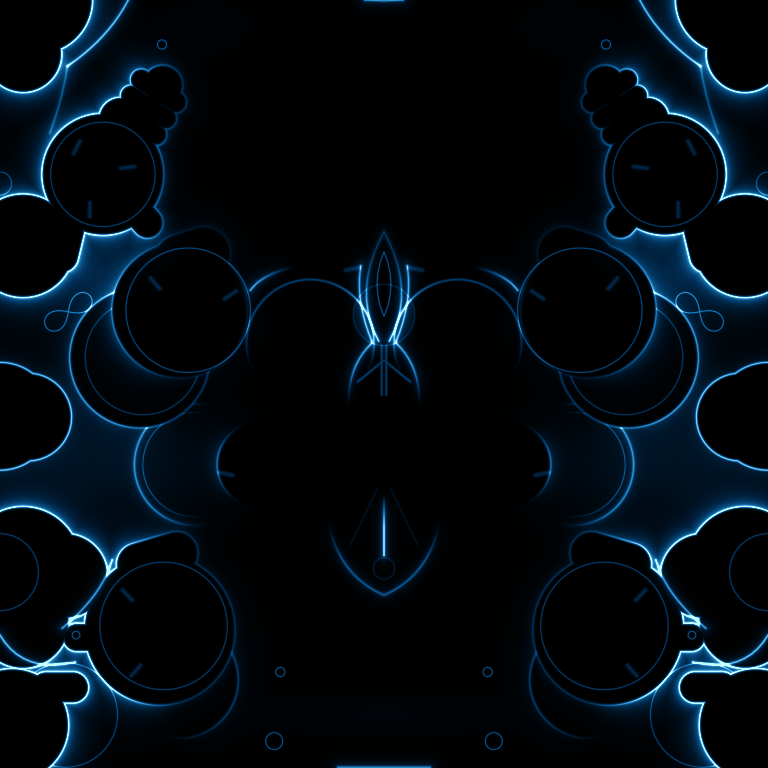
Write a three.js fragment shader that draws this background.

```glsl
// Mirrored dark machinery: black discs and lobes edged with electric blue light.
varying vec2 vUv;

const float LINE = .0017;  // bright core line
const float HAIR = .001;   // fine line
const float BLOOM = .0055; // tight glow beside a line
const float HALO = .019;   // wide glow outside a body
const float EDGE = .0012;  // edge smoothing

vec2 p;      // mirrored canvas position
float light; // gathered energy

float segment(vec2 a, vec2 b) {
  vec2 ab = b - a;
  return length(p - a - ab * clamp(dot(p - a, ab) / dot(ab, ab), 0., 1.));
}
float disc(float x, float y, float r) { return length(p - vec2(x, y)) - r; }
float rod(float ax, float ay, float bx, float by, float r) {
  return segment(vec2(ax, ay), vec2(bx, by)) - r;
}
float bar(float x, float y, float angle) {
  vec2 h = .009 * vec2(cos(angle), sin(angle));
  return segment(vec2(x, y) - h, vec2(x, y) + h) - .003;
}

float stroke(float d, float w) { return exp(-d * d / (w * w)); }
float neon(float d) { return .75 * stroke(d, LINE) + .4 * exp(-abs(d) / BLOOM); }
float ring(float x, float y, float r) { return stroke(disc(x, y, r), HAIR); }
float fill(float d) { return smoothstep(EDGE, -EDGE, d); }
float cloud(float x, float y, float w, float h) {
  vec2 q = (p - vec2(x, y)) / vec2(w, h);
  return exp(-dot(q, q));
}

// Distance to a quadratic curve, walked in short pieces
float curve(float ax, float ay, float bx, float by, float cx, float cy) {
  vec2 a = vec2(ax, ay), b = vec2(bx, by), c = vec2(cx, cy), last = a;
  float d = 1.;
  for (int i = 1; i <= 10; i++) {
    float t = float(i) / 10.;
    vec2 next = mix(mix(a, b, t), mix(b, c, t), t);
    d = min(d, segment(last, next));
    last = next;
  }
  return d;
}

// Figure-eight outline
float lemniscate(vec2 q, float a) {
  float r2 = dot(q, q);
  vec2 slope = 4. * r2 * q + 2. * a * a * vec2(-q.x, q.y);
  return (r2 * r2 - a * a * (q.x * q.x - q.y * q.y)) / max(length(slope), 1e-6);
}

// Blacks out a body, then lights its rim and the space outside it
void solid(float d, float rim, float halo) {
  float outside = 1. - fill(d), far = max(d, 0.);
  float glow = .5 * exp(-far / BLOOM) + .35 * exp(-far / HALO);
  light = light * outside + .7 * rim * stroke(d, LINE) + halo * glow * outside;
}

float frontBodies() {
  // Upper disc with tail and knobbed arm
  float d = min(disc(.134, .773, .079), rod(.16, .745, .192, .71, .02));
  d = min(d, min(rod(.157, .845, .18, .84, .028), disc(.212, .889, .026)));
  for (int i = 0; i < 3; i++) {
    vec2 c = vec2(.2065, .8815) - float(i) * vec2(.013, .021), h = vec2(.0225, -.0145);
    d = min(d, segment(c - h, c + h) - .014);
  }
  // Corner and side lumps
  d = min(d, min(disc(.05, 1., .07), disc(.03, .93, .05)));
  d = min(d, min(disc(.03, .68, .067), rod(.08, .667, .088, .7, .022)));
  // Lower disc with lobes
  d = min(d, min(disc(.208, .18, .098), rod(.1, .17, .13, .17, .018)));
  d = min(d, rod(.18, .265, .23, .28, .028));
  // Lower side cluster and corner disc
  d = min(d, min(disc(.03, .265, .075), disc(.085, .25, .055)));
  d = min(d, min(disc(.03, .19, .06), disc(.016, .056, .073)));
  return min(d, rod(.06, .105, .095, .105, .02));
}

void main() {
  p = vec2(.5 - abs(vUv.x - .5), vUv.y);
  float side = 1. - smoothstep(.13, .25, p.x), right = smoothstep(.2, .31, p.x);

  // Haze
  light = .13 * cloud(.14, .4, .13, .07) + .14 * cloud(.13, .64, .06, .06);
  light += .035 * cloud(.5, .07, .15, .025) + .03 * cloud(.27, .965, .05, .03);

  // Back discs
  light += smoothstep(.28, .19, p.x) * (.6 * neon(disc(.254, .395, .079)) + .4 * ring(.254, .395, .068));
  float notch = cloud(.28, .4, .025, .05);
  solid(disc(.338, .395, .055), .7 * notch, .3 * notch);
  solid(disc(.182, .534, .091), .45 + .4 * side, .35 * side);
  light += .35 * ring(.186, .535, .075);
  solid(min(disc(.234, .596, .088), rod(.235, .66, .265, .67, .035)), .15 + .4 * side, .1 + .5 * side);
  light += .45 * ring(.245, .596, .081);
  solid(disc(.234, .115, .076), .45 * right, .12 * right);
  light += .4 * ring(.085, .069, .068);

  // Front bodies and rounded side block
  solid(frontBodies(), .35 + .65 * side, .12 + .85 * side);
  solid(min(rod(0., .462, .036, .457, .057), disc(0., .458, .07)), 1.2, .22);

  // Inner rings and seams
  light += .4 * (ring(.134, .773, .068) + ring(.213, .185, .083) + ring(0., .255, .05) + ring(0., .761, .015));
  light += .8 * neon(curve(.167, 1., .141, .95, .088, .914));
  light += .4 * neon(curve(.088, .914, .081, .87, .065, .827));
  light += .75 * neon(curve(.146, .271, .133, .225, .081, .182));
  light += .85 * neon(curve(0., .173, .03, .122, .098, .138));
  light += .75 * neon(curve(.326, .622, .341, .643, .382, .652)) * smoothstep(.39, .33, p.x);

  // Large paired circles and central figure
  float arc = smoothstep(.51, .58, p.y) * (.4 + .35 * smoothstep(.42, .48, p.x));
  light += arc * stroke(disc(.404, .553, .083), LINE);
  float hub = disc(.5, .59, .04);
  light += .09 * fill(hub) * smoothstep(.49, .465, p.x) + .2 * stroke(hub, HAIR);
  light += mix(.85, .3, smoothstep(.57, .68, p.y)) * neon(curve(.5, .698, .458, .622, .493, .556));
  light += .75 * neon(curve(.47, .654, .462, .61, .484, .556));
  light += .5 * stroke(curve(.5, .672, .482, .63, .5, .588), HAIR);
  light += .75 * smoothstep(.465, .53, p.y) * neon(curve(.484, .553, .452, .523, .454, .469));
  light += .4 * stroke(min(rod(.5, .531, .466, .503, 0.), rod(.497, .55, .497, .486, 0.)), LINE);

  // Keel, blade and end arcs
  light += .5 * smoothstep(.33, .26, p.y) * neon(curve(.427, .323, .44, .251, .5, .225));
  light += smoothstep(.37, .31, p.y) * neon(rod(.5, .35, .5, .277, 0.));
  light += .15 * stroke(rod(.492, .365, .456, .29, 0.), HAIR) + .2 * ring(.5, .26, .014);
  light += .7 * neon(min(rod(.475, 1., .5, .999, 0.), rod(.44, .001, .5, .001, 0.)));

  // Pins, small rings and figure eight
  float pins = min(min(bar(.166, .782, .1), bar(.1, .808, 1.1)), bar(.117, .727, 1.57));
  pins = min(pins, min(bar(.202, .631, -.85), bar(.3, .616, .6)));
  pins = min(pins, min(bar(.166, .225, -.8), bar(.177, .127, .85)));
  pins = min(pins, min(bar(.294, .383, -.2), bar(.459, .65, .2)));
  light += .28 * smoothstep(.002, -.003, pins);
  light += .5 * (ring(.211, .942, .006) + ring(.357, .035, .011) + ring(.365, .125, .006) + ring(.099, .173, .005));
  vec2 q = mat2(.82, -.57, .57, .82) * (p - vec2(.089, .594));
  light += .55 * stroke(lemniscate(q, .035), HAIR);

  // Energy to electric blue
  float e = clamp(light, 0., 1.12);
  gl_FragColor = vec4(.5 * e * e * e * e, e * (.52 + .3 * e * e), min(e, 1.), 1.);
}
```
